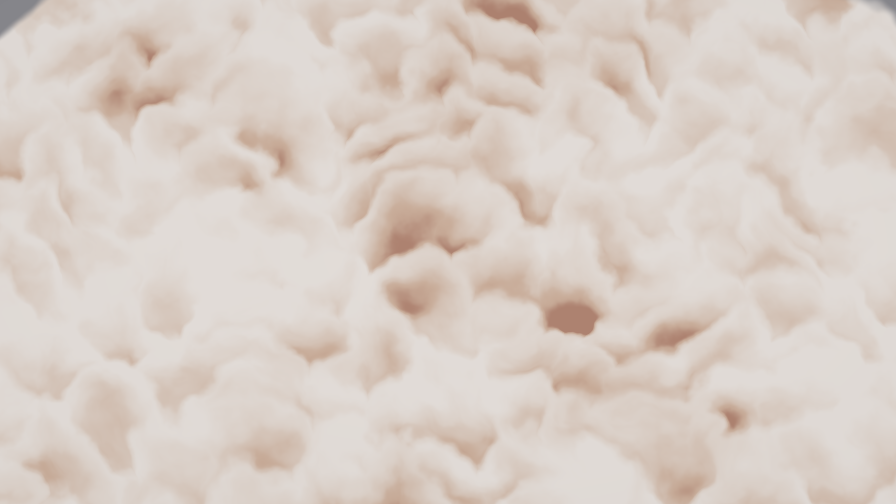
Reproduce this texture procedurally as a Shadertoy shader.

```glsl
float hash(vec2 cell) {
    return fract(sin(dot(cell, vec2(127.1, 311.7))) * 43758.55);
}

float valueNoise(vec2 p) {
    vec2 cell = floor(p);
    vec2 f = fract(p);
    f = f * f * f * (f * (f * 6.0 - 15.0) + 10.0);
    float low = mix(hash(cell), hash(cell + vec2(1, 0)), f.x);
    float high = mix(hash(cell + vec2(0, 1)), hash(cell + vec2(1, 1)), f.x);
    return mix(low, high, f.y);
}

float fbm(vec2 p) {
    float sum = 0.0;
    float weight = 0.53;
    for (int i = 0; i < 4; i++) {
        sum += weight * valueNoise(p);
        p = mat2(1.6, 1.2, -1.2, 1.6) * p + 7.3;
        weight *= 0.5;
    }
    return sum;
}

// Rounded crests from folded sines of two sizes
float puffCrest(float x, float frequency, float seed) {
    float bend = 1.2 * sin(x * 2.7 + seed * 1.7);
    float large = abs(sin(x * frequency + seed + bend));
    float small = abs(sin(x * frequency * 2.3 + seed * 3.1 - bend));
    return 0.125 * large + 0.05 * small;
}

// Overlapping rows, back to front: 0 on a crest, 1 deep in a hollow
float hollowDepth(vec2 p, int rows) {
    float depth = 0.3;
    for (int i = 0; i < rows; i++) {
        float nearness = float(i) / float(rows - 1);
        float seed = 6.283 * hash(vec2(float(i), 4.0));
        float base = mix(0.98, -0.16, nearness);
        float crest = base + puffCrest(p.x, mix(8.5, 6.5, nearness), seed);
        float drop = crest - p.y;
        float cover = smoothstep(-0.022, 0.022, drop);
        depth = mix(depth, smoothstep(-0.02, 0.19, drop), cover);
    }
    return depth;
}

vec3 foamColour(float tone) {
    const vec3 white = vec3(0.885, 0.862, 0.845);
    const vec3 cream = vec3(0.865, 0.825, 0.795);
    const vec3 sand = vec3(0.83, 0.76, 0.71);
    const vec3 clay = vec3(0.785, 0.675, 0.60);
    const vec3 rust = vec3(0.68, 0.51, 0.44);
    vec3 colour = mix(white, cream, smoothstep(0.0, 0.30, tone));
    colour = mix(colour, sand, smoothstep(0.24, 0.56, tone));
    colour = mix(colour, clay, smoothstep(0.50, 0.80, tone));
    return mix(colour, rust, smoothstep(0.76, 1.15, tone));
}

void mainImage(out vec4 fragColor, in vec2 fragCoord) {
    vec2 uv = fragCoord / iResolution.y;
    float across = 2.0 * fragCoord.x / iResolution.x - 1.0;

    // Billowing distortion, large swells then fluff
    vec2 swell = vec2(fbm(uv * 5.0), fbm(uv * 5.0 + 31.0)) - 0.5;
    vec2 fluff = vec2(fbm(uv * 17.0 + 3.0), fbm(uv * 17.0 + 47.0)) - 0.5;
    vec2 p = uv + swell * vec2(0.18, 0.15) + fluff * 0.035;

    // Soft shading with scattered deep, warm pits
    float depth = hollowDepth(p, 13);
    float patches = fbm(uv * vec2(3.4, 4.4) + 12.0);
    float wisps = fbm(p * 12.0 + 5.0) - 0.5;
    float pit = depth * depth * smoothstep(0.46, 0.68, patches);
    float tone = 0.03 + 0.58 * depth * (0.5 + patches);
    tone += 0.55 * (patches - 0.5) + 0.48 * wisps + 0.50 * pit;
    vec3 colour = foamColour(tone);

    // Dark backdrop behind the upper corners
    const vec3 backdrop = vec3(0.53, 0.53, 0.55);
    float horizon = 1.10 - 0.16 * pow(abs(across), 5.0) + 0.10 * swell.y;
    colour = mix(colour, backdrop, smoothstep(-0.014, 0.014, uv.y - horizon));

    // Gentle falloff to the edges
    vec2 centred = vec2(across, 2.0 * uv.y - 1.0);
    colour *= 1.0 - 0.010 * dot(centred, centred);
    fragColor = vec4(colour, 1.0);
}
```
